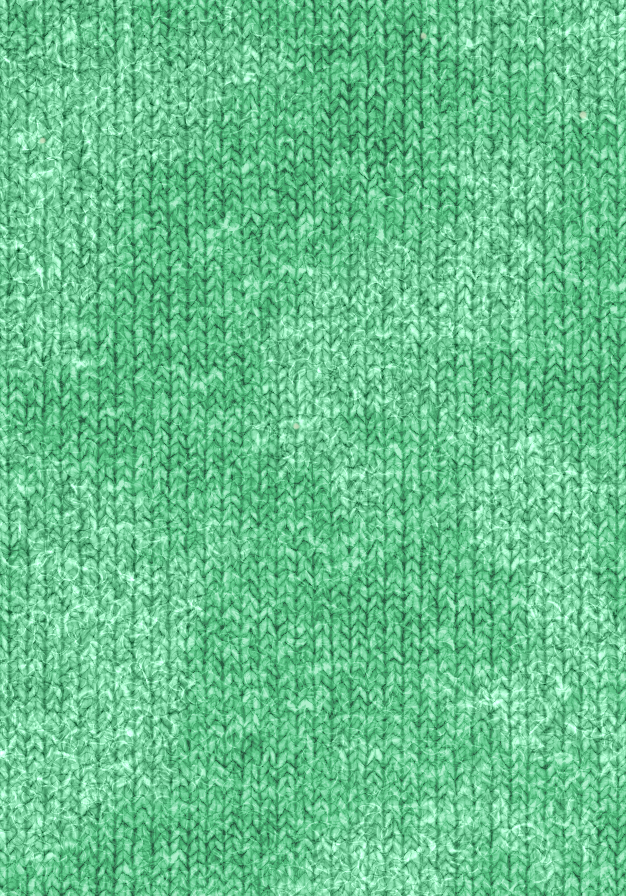
This texture is drawn by a WebGL 1 fragment shader. Its source:

```glsl
precision highp float;
// Worn green jersey knit: columns of V stitches under a brushed nap.
// Stitches come from folded, sheared repeats; loose fibres, pale pills and
// specks are scattered on jittered cells, with layered sines for wear.
uniform vec2 u_resolution;

#define WALES 35.0        // stitch columns across the width
#define ROWS 49.0         // stitch rows per canvas width
#define LEG_SLOPE 1.6     // rise of a stitch leg, in rows per wale
#define FIBRE_CELLS 26.0  // cells of the longest fibres across the width
#define FIBRE_GAIN 0.46
#define PILL_GAIN 0.40
#define PILL_SHARE 0.45
#define NAP_COVER 0.55    // how far the nap hides the stitches
#define BASE_TONE -0.16
#define YARN_CONTRAST 1.10
#define GRAIN 0.13
#define WEAR 0.09

vec2 hash2(vec2 p) {
  vec3 q = fract(p.xyx * vec3(0.1031, 0.1030, 0.0973));
  q += dot(q, q.yzx + 33.33);
  return fract((q.xx + q.yz) * q.zy);
}

// Layered, rotated sines, roughly -1 to 1
float waves(vec2 p) {
  float sum = 0.0, amp = 0.55;
  for (int i = 0; i < 5; i++) {
    sum += amp * sin(p.x + 1.4 * sin(p.y));
    p = mat2(1.5, 1.1, -1.1, 1.5) * p + 1.7;
    amp *= 0.62;
  }
  return sum;
}

// Distance to the nearest jittered cell point
float cellular(vec2 p) {
  vec2 id = floor(p);
  float nearest = 2.0;
  for (int y = -1; y <= 1; y++)
    for (int x = -1; x <= 1; x++) {
      vec2 c = id + vec2(float(x), float(y));
      nearest = min(nearest, length(c + hash2(c) - p));
    }
  return nearest;
}

// Bent hairs, one per cell, at random angles
float fibres(vec2 p, float seed, float pixel) {
  vec2 id = floor(p);
  float sum = 0.0, width = max(0.12, 1.0 * pixel);
  for (int y = -1; y <= 1; y++)
    for (int x = -1; x <= 1; x++) {
      vec2 c = id + vec2(float(x), float(y));
      vec2 r = hash2(c + seed), shape = hash2(c + seed + 57.0);
      vec2 d = p - c - r;
      float a = 3.1416 * shape.x;
      d = mat2(cos(a), -sin(a), sin(a), cos(a)) * d;
      d.y += (shape.y - 0.5) * 1.8 * d.x * d.x;
      float dist = length(vec2(max(abs(d.x) - 0.65, 0.0), d.y));
      sum += (1.0 - smoothstep(0.0, width, dist)) * (0.3 + 0.7 * r.y);
    }
  return sum;
}

// Soft, flat tufts of matted fibre
float pills(vec2 p) {
  vec2 grid = p * vec2(14.0, 24.0) + 0.22 * waves(p * 42.0);
  vec2 id = floor(grid);
  float top = 0.0;
  for (int y = -1; y <= 1; y++)
    for (int x = -1; x <= 1; x++) {
      vec2 c = id + vec2(float(x), float(y));
      vec2 r = hash2(c + 11.0), kind = hash2(c + 83.0);
      vec2 d = grid - c - r;
      d.y -= (kind.y - 0.5) * 0.6 * d.x;
      float body = 1.0 - smoothstep(0.1, 1.0, length(d / vec2(0.25 + 0.4 * kind.y, 0.3)));
      top = max(top, body * step(kind.x, PILL_SHARE) * (0.4 + 0.6 * r.x));
    }
  return top;
}

// Height of the stitch legs: 0 in the gaps, 1 on the yarn
float stitches(vec2 p) {
  float x = p.x * WALES, ax = abs(fract(x) - 0.5);
  float v = p.y * ROWS - LEG_SLOPE * ax;
  vec2 r = hash2(vec2(floor(x * 2.0), floor(v)) + 5.0);
  float leg = pow(sin(3.1416 * fract(v)), 0.6);
  float groove = mix(0.4, 1.0, smoothstep(0.0, 0.17, ax));
  groove *= mix(0.7, 1.0, smoothstep(0.5, 0.38, ax));
  return mix(1.0, leg, 0.45 + 0.55 * r.x) * groove * (0.8 + 0.4 * r.y);
}

vec3 dye(float t) {
  vec3 c = mix(vec3(0.14, 0.37, 0.25), vec3(0.24, 0.53, 0.37), smoothstep(0.0, 0.18, t));
  c = mix(c, vec3(0.24, 0.62, 0.40), smoothstep(0.18, 0.34, t));
  c = mix(c, vec3(0.29, 0.70, 0.46), smoothstep(0.34, 0.50, t));
  c = mix(c, vec3(0.38, 0.79, 0.55), smoothstep(0.50, 0.68, t));
  c = mix(c, vec3(0.49, 0.85, 0.65), smoothstep(0.68, 0.88, t));
  return mix(c, vec3(0.68, 0.94, 0.80), smoothstep(0.88, 1.25, t));
}

void main() {
  vec2 p = gl_FragCoord.xy / u_resolution.x;
  vec2 uv = gl_FragCoord.xy / u_resolution;
  vec2 cloth = p + 0.0025 * vec2(waves(p * 9.0), waves(p.yx * 11.0 + 4.0));
  cloth += vec2(0.0022, 0.0040) * vec2(waves(p * 75.0), waves(p.yx * 60.0 + 8.0));

  // Nap lies in patches, thicker toward the lower left
  float wear = waves(p * 7.0 + 2.0);
  float nap = 0.9 - cellular(p * vec2(17.0, 27.0) + 0.3 * wear);
  nap = clamp(nap + 0.25 * wear + 0.2 * (0.5 - uv.x) + 0.1 * (0.5 - uv.y), 0.0, 1.0);

  // Lit hairs alternate with layers of shaded ones
  float hair = 0.0, side = 1.0;
  for (int i = 0; i < 6; i++) {
    float n = float(i), scale = FIBRE_CELLS + 10.0 * n;
    hair += side * fibres(p * scale + 7.3 * n, 31.0 * n, scale / u_resolution.x);
    side = side > 0.0 ? -0.8 : 1.0;
  }
  float tone = mix(BASE_TONE + YARN_CONTRAST * stitches(cloth), 0.62, NAP_COVER * nap);
  tone += FIBRE_GAIN * hair * (0.45 + 0.4 * nap) + PILL_GAIN * pills(p);
  tone += WEAR * wear + GRAIN * waves(p * 230.0) + 0.08 * (0.5 - uv.y);

  // Matted fibre greys the patches
  float grey = smoothstep(-0.1, 0.6, wear + 0.5 * (0.6 - uv.x) + 0.4 * (nap - 0.4));
  vec3 matted = vec3(0.40, 0.72, 0.54) + 0.55 * (tone - 0.55);
  vec3 color = mix(dye(tone), matted, 0.65 * grey);

  // Rare off-white lint specks
  vec2 lintCell = floor(p * 7.0), lint = hash2(lintCell + 19.0);
  float lintDist = length(fract(p * 7.0) - 0.2 - 0.6 * lint) + 0.01 * waves(p * 120.0);
  float speck = step(hash2(lintCell + 71.0).x, 0.06) * (1.0 - smoothstep(0.02, 0.05, lintDist));
  gl_FragColor = vec4(mix(color, vec3(0.82, 0.90, 0.77), 0.8 * speck), 1.0);
}
```
